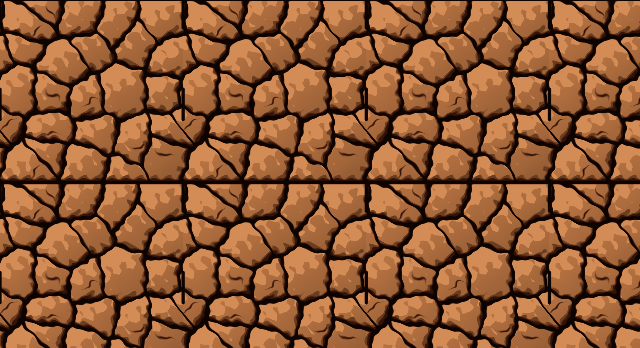
Reproduce this texture procedurally as a WebGL 1 fragment shader.

```glsl
precision highp float;
// Cartoon stone wall: one square tile of irregular stones, repeated in a grid.
// Stones are weighted cellular noise that wraps sideways; each joint is widened
// and bevelled on the side away from the light, and faces get angular glints.

uniform vec2 u_resolution;

#define TILES_DOWN 1.90     // repeats over the canvas height
#define CELLS 5.0           // stones along each side of a tile
#define JITTER 0.84         // scatter of the stone centres
#define SIZE_SPREAD 0.30    // difference between big and small stones
#define JOINT 0.026         // half width of a lit joint, in cells
#define DEEP_BEVEL 0.055    // reach of the darkest bevel
#define BEVEL 0.125         // reach of the whole bevel
#define GLINT_LEVEL 0.23    // higher gives smaller highlights
#define SEED 4.7

const vec3 FACE = vec3(0.67, 0.42, 0.24);
const vec3 GLINT = vec3(0.83, 0.55, 0.34);
const vec3 BEVEL_BROWN = vec3(0.42, 0.24, 0.12);
const vec3 DEEP_BROWN = vec3(0.20, 0.07, 0.03);
const vec3 JOINT_BLACK = vec3(0.05, 0.01, 0.00);
const vec2 LIGHT = vec2(-0.55, 0.835);
const float TAU = 6.28319;

float hash(vec2 id, float salt) {
  return fract(sin(dot(id, vec2(127.1, 311.7)) + salt * 74.7 + SEED) * 43758.5);
}

float triangleWave(float x) { return abs(fract(x) - 0.5) * 2.0; }

float smoothMin(float a, float b, float k) {
  float h = max(k - abs(a - b), 0.0) / k;
  return min(a, b) - h * h * k * 0.25;
}

// Stone centre in xy, size weight in z
vec3 stone(vec2 cell) {
  vec2 id = vec2(mod(cell.x, CELLS), cell.y);
  float scatter = JITTER * (abs(id.y - 2.0) < 0.5 ? 0.55 : 1.0);
  vec2 offset = vec2(hash(id, 1.0), hash(id, 2.0)) - 0.5;
  return vec3(cell + 0.5 + scatter * offset, SIZE_SPREAD * hash(id, 3.0));
}

bool outsideTile(vec2 cell) { return cell.y < -0.5 || cell.y > CELLS - 0.5; }

// Depths inside the joint, deep bevel, bevel (xyz) and from lit edges (w)
void addEdge(float dist, vec2 normal, float ripple, inout vec4 depth) {
  float facing = dot(normal, LIGHT);
  float shade = max(-facing, 0.0);
  float inner = dist - JOINT * (1.0 + 1.9 * shade);
  depth.x = smoothMin(depth.x, inner, 0.07);
  depth.y = min(depth.y, inner - DEEP_BEVEL * shade * ripple);
  depth.z = min(depth.z, inner - BEVEL * shade * ripple);
  depth.w = min(depth.w, inner + 1.5 * (1.0 - max(facing, 0.0)));
}

void main() {
  vec2 wall = vec2(gl_FragCoord.x, gl_FragCoord.y - u_resolution.y) / u_resolution.y;
  vec2 tile = fract(wall * TILES_DOWN);
  float pixel = CELLS * TILES_DOWN / u_resolution.y;

  // Hand-drawn wobble, periodic over the tile
  vec2 wave = TAU * tile;
  vec2 p = tile * CELLS;
  p += 0.035 * sin(wave.yx * vec2(7.0, 6.0) + 2.0 * sin(wave * 4.0));
  p += 0.012 * sin(wave.yx * 17.0 + wave * 11.0);
  float ripple = 1.0 + 0.55 * sin(wave.x * 13.0 + 2.0 * sin(wave.y * 9.0));

  // Stone that owns this point
  vec2 home = floor(p);
  vec3 own = vec3(0.0);
  vec2 ownCell = home;
  float nearest = 1e3;
  for (int j = -2; j <= 2; j++) for (int i = -2; i <= 2; i++) {
    vec2 cell = home + vec2(i, j);
    if (outsideTile(cell)) continue;
    vec3 s = stone(cell);
    float power = dot(p - s.xy, p - s.xy) - s.z;
    if (power < nearest) { nearest = power; own = s; ownCell = cell; }
  }

  // Edges shared with the neighbours
  vec4 depth = vec4(4.0);
  for (int j = -2; j <= 2; j++) for (int i = -2; i <= 2; i++) {
    vec2 cell = home + vec2(i, j);
    if (outsideTile(cell) || distance(cell, ownCell) < 0.5) continue;
    vec3 s = stone(cell);
    vec2 across = s.xy - own.xy;
    float gap = max(length(across), 0.01);
    float power = dot(p - s.xy, p - s.xy) - s.z;
    addEdge((power - nearest) / (2.0 * gap), across / gap, ripple, depth);
  }

  // Straight joint between tile rows, broken seam between tile columns
  addEdge(tile.y * CELLS, vec2(0.0, -1.0), ripple, depth);
  addEdge((1.0 - tile.y) * CELLS, vec2(0.0, 1.0), ripple, depth);
  float seamGate = smoothstep(0.1, 0.5, cos(2.0 * TAU * (tile.y - 0.93)));
  float seam = min(tile.x, 1.0 - tile.x) * CELLS;
  depth.x = min(depth.x, seam - 0.045 + 0.25 * (1.0 - seamGate));

  // Face with angular glints
  vec2 id = vec2(mod(ownCell.x, CELLS), ownCell.y);
  vec2 q = p - own.xy;
  float shard = triangleWave(dot(q, vec2(2.2, 1.3)) + hash(id, 4.0));
  float notch = triangleWave(dot(q, vec2(-1.1, 2.6)) + hash(id, 5.0));
  float glint = dot(q, LIGHT) + 0.38 * shard - 0.28 * notch - GLINT_LEVEL;
  glint = max(glint, 0.07 * shard - depth.w);
  vec3 color = FACE * (1.0 + 0.14 * dot(q, LIGHT) + 0.06 * (0.5 - tile.x));
  color = mix(color, GLINT, smoothstep(-pixel, pixel, glint));

  // Short tapered crack on some stones
  float turn = TAU * hash(id, 6.0);
  vec2 c = mat2(cos(turn), -sin(turn), sin(turn), cos(turn)) * (q + 0.12 * LIGHT);
  float crack = abs(c.y - 0.04 * sin(c.x * 14.0)) - 0.035 * (1.0 - abs(c.x) / 0.2);
  float cracked = step(0.68, hash(id, 7.0));
  color = mix(color, DEEP_BROWN, cracked * (1.0 - smoothstep(-pixel, pixel, crack)));

  // Bevels, then joints
  vec3 cover = 1.0 - smoothstep(vec3(-0.6 * pixel), vec3(0.6 * pixel), depth.xyz);
  color = mix(color, BEVEL_BROWN, cover.z);
  color = mix(color, DEEP_BROWN, cover.y);
  color = mix(color, JOINT_BLACK, cover.x);
  gl_FragColor = vec4(color, 1.0);
}
```
